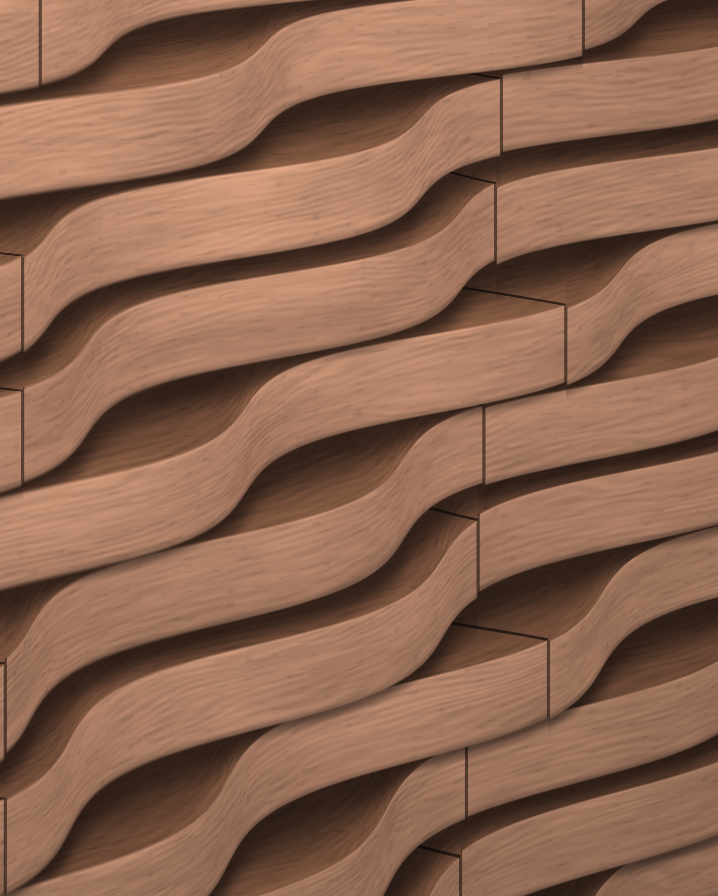
Write a WebGL 1 fragment shader that draws this texture.

```glsl
precision highp float;
// Stacked wavy wooden slats rising to the right, with butt joints and shadowed ledges.
uniform vec2 u_resolution;

// Layout, in canvas heights, with y measured downward
const float WIDTH = 0.8;
const vec2 LEFT_ROWS = vec2(0.234, 0.147);   // first lower edge, row pitch
const vec2 RIGHT_ROWS = vec2(0.004, 0.113);
const float PERSPECTIVE = 0.15;
const float FACE_HEIGHT = 0.71;              // share of the row pitch
const float WAVE_PERIOD = 0.417;
const float WAVE_DEPTH = 0.044;
const float DEPTH_DROP = 0.13;               // downward shift per unit of protrusion
const float JOINT_X = 0.607;
const float JOINT_DRIFT = 0.0065;
const float SLAT_LENGTH = 0.612;
const float JOINT_WIDTH = 0.0012;
const float STEP_JITTER = 0.008;
const float TAU = 6.2831853;

// Colours
const vec3 PALE_WOOD = vec3(0.75, 0.555, 0.445);
const vec3 MID_WOOD = vec3(0.60, 0.435, 0.35);
const vec3 LEDGE_WOOD = vec3(0.50, 0.34, 0.25);
const vec3 SHADOW = vec3(0.16, 0.105, 0.08);

float hash(vec2 p) {
  return fract(sin(dot(p, vec2(127.1, 311.7))) * 43758.5453);
}

float noise(vec2 p) {
  vec2 i = floor(p), f = fract(p);
  f = f * f * (3.0 - 2.0 * f);
  return mix(mix(hash(i), hash(i + vec2(1, 0)), f.x),
             mix(hash(i + vec2(0, 1)), hash(i + vec2(1, 1)), f.x), f.y);
}

// Wood figure around zero: warped rings, fibres and broad stains
float grain(vec2 q, float seed) {
  vec2 o = vec2(seed * 37.0, seed * 91.0);
  float warp = noise(q * vec2(7.0, 16.0) + o) + 0.3 * noise(q * vec2(25.0, 45.0) + o);
  float slant = (seed - 0.35) * 0.25;
  float rings = sin((q.y + q.x * slant + warp * 0.04) * 720.0);
  float fade = noise(q * vec2(14.0, 30.0) + o.yx);
  float fibre = noise(q * vec2(45.0, 260.0) + o) - 0.5;
  float pores = smoothstep(0.72, 0.95, noise(q * vec2(110.0, 330.0) + o.yx));
  float stain = noise(q * vec2(9.0, 28.0) + o + 5.0) - 0.5;
  return 0.045 * rings * fade + 0.11 * fibre - 0.07 * pores + 0.13 * stain;
}

float jointX(float row) { return JOINT_X - JOINT_DRIFT * row; }

// Wave angle; rows repeat in groups of three
float waveAngle(float s, float row) {
  float k = mod(row, 3.0);
  return TAU * ((s - jointX(row)) / WAVE_PERIOD + step(0.5, k) * (0.68 - 0.12 * k));
}

// Position along the slat whose protruding front lands at screen x
float slatPosition(float x, float row) {
  float s = x;
  for (int n = 0; n < 6; n++) {
    float a = waveAngle(s, row);
    s -= (s + WAVE_DEPTH * cos(a) - x) / (1.0 - WAVE_DEPTH * TAU / WAVE_PERIOD * sin(a));
  }
  return s;
}

float pieceSeed(float s, float row) {
  return hash(vec2(floor((s - jointX(row)) / SLAT_LENGTH) + 3.0, row + 11.0));
}

float jointDistance(float s, float row) {
  float u = (s - jointX(row)) / SLAT_LENGTH;
  return abs(u - floor(u + 0.5)) * SLAT_LENGTH;
}

void main() {
  vec2 p = gl_FragCoord.xy / u_resolution.y;
  p.y = 1.0 - p.y;
  float px = 1.0 / u_resolution.y;
  float soft = max(px, 0.0014) + 0.0018 * smoothstep(0.4, 0.0, p.x);
  vec3 color = vec3(0.0);
  float remaining = 1.0, upperEdge = -1.0;

  // Upper slats hide the ones below them
  for (int n = 0; n < 13; n++) {
    float row = float(n) - 2.0;
    float s = slatPosition(p.x, row);
    float angle = waveAngle(s, row);
    float t = s / WIDTH;
    t *= 1.0 + PERSPECTIVE * (1.0 - t);
    vec2 rows = mix(LEFT_ROWS, RIGHT_ROWS, t);
    float seed = pieceSeed(s, row);
    float lowerEdge = rows.x + rows.y * row + DEPTH_DROP * WAVE_DEPTH * cos(angle)
                    + (seed - 0.5) * STEP_JITTER;
    float cover = 1.0 - smoothstep(-soft, soft, p.y - lowerEdge);

    if (cover > 0.0) {
      float topEdge = lowerEdge - FACE_HEIGHT * rows.y;
      float below = p.y - upperEdge;

      // Front face: tone by direction, height and piece
      float v = (p.y - topEdge) / (lowerEdge - topEdge);
      float turn = -sin(angle);
      float tone = 0.58 + 0.22 * turn - 0.22 * v + 0.25 * (seed - 0.5);
      vec3 front = mix(MID_WOOD, PALE_WOOD, tone);
      front *= 1.0 + grain(vec2(s, p.y - topEdge), seed);
      front *= 1.0 + 0.09 * exp(-abs(v - 0.02) * 45.0);
      front *= 1.0 - 0.22 * smoothstep(0.9, 1.0, v);
      float stretch = 1.0 + WAVE_DEPTH * TAU / WAVE_PERIOD * turn;
      float seam = 1.0 - smoothstep(JOINT_WIDTH, JOINT_WIDTH + px, jointDistance(s, row) * stretch);
      front = mix(front, SHADOW, 0.65 * seam);
      front *= mix(0.5, 1.0, smoothstep(0.0, 0.018, below));

      // Ledge: the upper side of the slat, seen back to the row above
      float slope = (LEFT_ROWS.x - RIGHT_ROWS.x + (LEFT_ROWS.y - RIGHT_ROWS.y) * row) / WIDTH;
      float back = (p.y - topEdge) / (slope + DEPTH_DROP);
      float ledgeS = s + back * -1.0;
      float gap = max(topEdge - upperEdge, 0.004);
      float lit = smoothstep(0.0, 1.0, below / gap) * smoothstep(-0.01, 0.05, below);
      vec3 ledge = mix(SHADOW, LEDGE_WOOD, 0.1 + 0.9 * lit);
      ledge *= 1.0 + 1.2 * grain(vec2(ledgeS, back * 0.6), fract(seed + 0.37));
      float ledgeSeam = jointDistance(p.x - WAVE_DEPTH * cos(angle) - back, row);
      ledge *= 1.0 - 0.6 * (1.0 - smoothstep(JOINT_WIDTH, JOINT_WIDTH + 2.0 * px, ledgeSeam));

      vec3 wood = mix(ledge, front, smoothstep(-soft, soft, p.y - topEdge));
      color += remaining * cover * wood;
      remaining *= 1.0 - cover;
      if (remaining < 0.01) break;
    }
    upperEdge = lowerEdge;
  }

  // Room light falls off toward the bottom and right
  float light = 1.06 - 0.17 * p.y * p.y - 0.1 * smoothstep(0.35, 0.8, p.x);
  gl_FragColor = vec4(color * light, 1.0);
}
```
